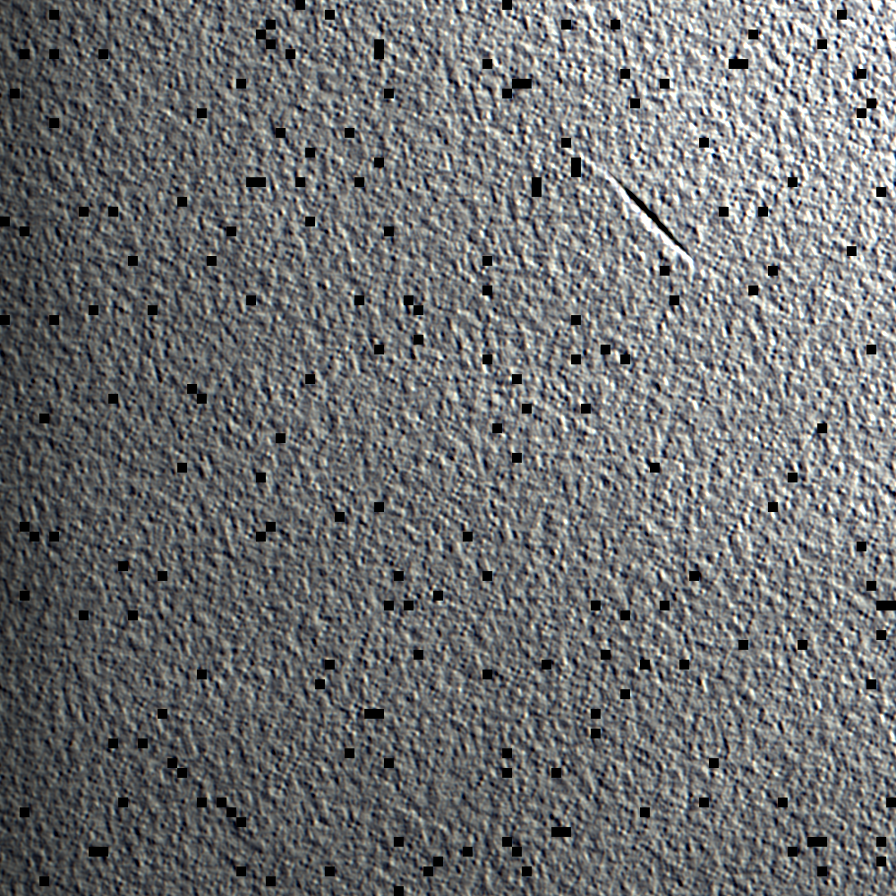
Write a Shadertoy shader that draws this texture.

```glsl
// Rough grey stone under raking light from the upper right, with a scratch
// and scattered square pits. Relief is the slope of layered value noise
// towards the light; pits are random cells of a fine grid.

float hash(vec2 cell) {
    uvec2 q = uvec2(ivec2(cell) + 4096) * uvec2(1597334673u, 3812015801u);
    uint n = (q.x ^ q.y) * 1597334673u;
    n = (n ^ (n >> 15)) * 2246822519u;
    return float((n ^ (n >> 13)) >> 8) / 16777216.0;
}

float noise(vec2 p) {
    vec2 i = floor(p), f = fract(p);
    f = f * f * (3.0 - 2.0 * f);
    return mix(mix(hash(i), hash(i + vec2(1, 0)), f.x),
               mix(hash(i + vec2(0, 1)), hash(i + vec2(1, 1)), f.x), f.y);
}

// Stone height: three turned octaves, the middle one strongest in slope
float height(vec2 p) {
    mat2 turn = mat2(0.8, 0.6, -0.6, 0.8);
    float sum = noise(turn * p * 110.0);
    sum += 0.85 * noise(turn * turn * p * 205.0 + 17.0);
    sum += 0.25 * noise(turn * turn * turn * p * 320.0 + 43.0);
    return sum;
}

float slope(vec2 p) {
    const vec2 towardLight = vec2(0.0021, 0.0011);
    return height(p) - height(p + towardLight);
}

// Signed shade of a tapered groove: dark core, bright wall at lower left
float scratch(vec2 p, vec2 center, float halfLength, float halfWidth) {
    vec2 axis = normalize(vec2(1.0, -1.04));
    vec2 d = p - center;
    float along = dot(d, axis) / halfLength;
    float across = dot(d, vec2(-axis.y, axis.x)) / halfWidth;
    float reach = along * along;
    float taper = max(1.0 - reach, 0.0);
    float core = taper * exp(-across * across / (0.08 + 0.75 * taper * taper));
    float wallOffset = (across + 0.6 + 1.6 * taper) / 1.2;
    float wall = exp(-0.6 * reach * reach - wallOffset * wallOffset);
    return 0.6 * wall - 1.2 * core;
}

float pit(vec2 cell) {
    return step(hash(cell + 300.0), 0.026);
}

// Pit coverage, blending neighbouring cells over one pixel
float pits(vec2 p, float pixel) {
    vec2 g = p * 91.0 - 0.5;
    vec2 i = floor(g);
    vec2 w = clamp((fract(g) - 0.5) / (pixel * 91.0) + 0.5, 0.0, 1.0);
    return mix(mix(pit(i), pit(i + vec2(1, 0)), w.x),
               mix(pit(i + vec2(0, 1)), pit(i + vec2(1, 1)), w.x), w.y);
}

void mainImage(out vec4 fragColor, in vec2 fragCoord) {
    float pixel = 1.0 / iResolution.y;
    vec2 p = fragCoord * pixel;

    // Broad light: strongest at upper right, falling off at the left edge
    float light = 0.28 + 0.17 * p.x + 0.05 * p.y + 0.26 * p.x * p.y;
    light *= 0.78 + 0.22 * smoothstep(0.0, 0.13, p.x);
    light *= 0.90 + 0.12 * noise(p * 9.0 + 5.0) + 0.08 * noise(p * 30.0);

    // Grain, with channels slightly displaced for coloured fringes
    vec2 fringe = vec2(0.0006, -0.0004);
    vec3 relief = vec3(slope(p + fringe), slope(p), slope(p - fringe));
    vec3 color = light * (1.0 + vec3(1.9, 1.9, 1.6) * relief);
    color += vec3(-0.002, 0.004, 0.008);

    // One deep scratch and a faint short one
    color += scratch(p, vec2(0.727, 0.759), 0.072, 0.0034);
    color += 0.15 * scratch(p, vec2(0.71, 0.53), 0.035, 0.003);

    color *= 1.0 - pits(p, pixel);
    fragColor = vec4(clamp(color, 0.0, 1.0), 1.0);
}
```
